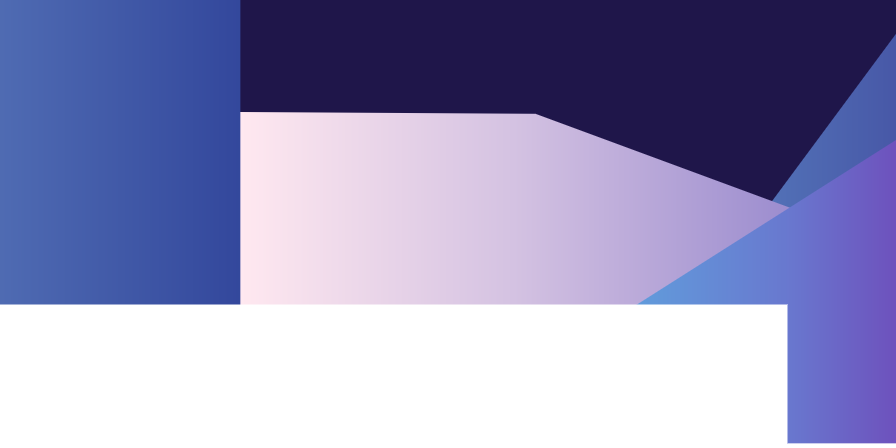
This background is drawn by a WebGL 1 fragment shader. Its source:

```glsl
precision highp float;
uniform vec2 u_resolution;

// Layout on a canvas 2 wide and 1 high
const vec2 CANVAS = vec2(2.0, 1.0);
const float PANEL_RIGHT = 0.5365;
const float SHEET_TOP = 0.3203;
const float SHEET_RIGHT = 1.7578;
const float FOOT_TOP = 0.0104;
const vec2 RIDGE_START = vec2(0.5365, 0.750);
const vec2 RIDGE_BEND = vec2(1.1953, 0.746);
const vec2 RIDGE_END = vec2(1.763, 0.5365);
const vec2 WEDGE_LOW = vec2(1.724, 0.552);
const vec2 WEDGE_HIGH = vec2(2.0, 0.9245);
const vec2 SLOPE_LOW = vec2(1.4219, 0.3203);
const vec2 SLOPE_HIGH = vec2(2.0, 0.6875);

// Gradient stops along x
const float BLUSH_MID_X = 1.15;
const float SLOPE_MID_X = 1.76;

const vec3 NIGHT = vec3(0.122, 0.088, 0.290);
const vec3 WHITE = vec3(1.0);
const vec3 PANEL_LIGHT = vec3(0.310, 0.420, 0.700);
const vec3 PANEL_DEEP = vec3(0.200, 0.280, 0.612);
const vec3 BLUSH = vec3(1.000, 0.910, 0.940);
const vec3 LILAC = vec3(0.830, 0.760, 0.885);
const vec3 LAVENDER = vec3(0.610, 0.550, 0.810);
const vec3 WEDGE_LIGHT = vec3(0.320, 0.440, 0.715);
const vec3 WEDGE_DEEP = vec3(0.280, 0.345, 0.655);
const vec3 SKY = vec3(0.380, 0.610, 0.860);
const vec3 PERIWINKLE = vec3(0.410, 0.470, 0.810);
const vec3 VIOLET = vec3(0.430, 0.320, 0.740);

// Signed distance to the line a-b, positive on its left
float lineSide(vec2 p, vec2 a, vec2 b) {
  vec2 dir = normalize(b - a);
  return dir.x * (p.y - a.y) - dir.y * (p.x - a.x);
}

// Edge coverage, one pixel wide
float cover(float distanceInside) {
  return clamp(0.5 + distanceInside * u_resolution.y, 0.0, 1.0);
}

vec3 ramp(float x, float startX, float endX, vec3 startColor, vec3 endColor) {
  return mix(startColor, endColor, clamp((x - startX) / (endX - startX), 0.0, 1.0));
}

vec3 ramp3(float x, vec3 stops, vec3 first, vec3 middle, vec3 last) {
  vec3 lower = ramp(x, stops.x, stops.y, first, middle);
  return ramp(x, stops.y, stops.z, lower, last);
}

void main() {
  vec2 p = gl_FragCoord.xy / u_resolution * CANVAS;
  vec3 color = NIGHT;

  // Blue wedge at the right
  vec3 wedge = ramp(p.x, WEDGE_LOW.x, WEDGE_HIGH.x, WEDGE_LIGHT, WEDGE_DEEP);
  color = mix(color, wedge, cover(-lineSide(p, WEDGE_LOW, WEDGE_HIGH)));

  // Pale ridge below two edges
  float ridgeSide = max(lineSide(p, RIDGE_START, RIDGE_BEND),
                        lineSide(p, RIDGE_BEND, RIDGE_END));
  vec3 ridge = ramp3(p.x, vec3(RIDGE_START.x, BLUSH_MID_X, RIDGE_END.x),
                     BLUSH, LILAC, LAVENDER);
  color = mix(color, ridge, cover(-ridgeSide));

  // Violet slope in front
  vec3 slope = ramp3(p.x, vec3(SLOPE_LOW.x, SLOPE_MID_X, SLOPE_HIGH.x),
                     SKY, PERIWINKLE, VIOLET);
  color = mix(color, slope, cover(-lineSide(p, SLOPE_LOW, SLOPE_HIGH)));

  // Blue panel at the left
  vec3 panel = ramp(p.x, 0.0, PANEL_RIGHT, PANEL_LIGHT, PANEL_DEEP);
  color = mix(color, panel, cover(PANEL_RIGHT - p.x));

  // White sheet and foot strip
  float sheet = min(SHEET_TOP - p.y, SHEET_RIGHT - p.x);
  color = mix(color, WHITE, cover(max(sheet, FOOT_TOP - p.y)));

  gl_FragColor = vec4(color, 1.0);
}
```
